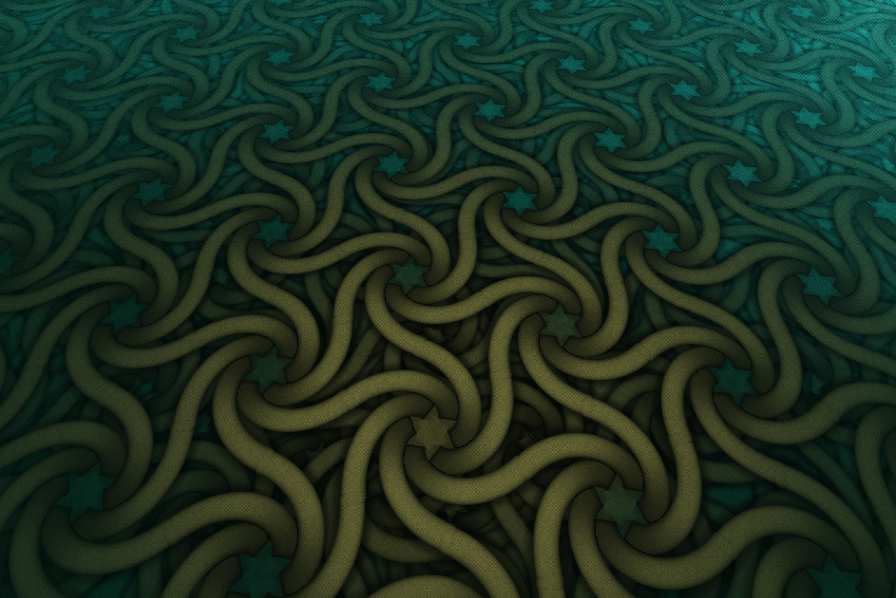
Reproduce this pattern procedurally as a WebGL 1 fragment shader.

```glsl
precision highp float;
uniform vec2 u_resolution;

#define TUBE_RADIUS 0.066
#define TWIST 1.75
#define HUB_RADIUS 0.165
#define SLOPE 0.55
#define LAYERS 3
#define FOCUS vec2(0.78, 0.28)
#define OLIVE vec3(0.37, 0.355, 0.18)
#define DEEP_TEAL vec3(0.022, 0.155, 0.115)
#define BRIGHT_TEAL vec3(0.045, 0.39, 0.36)

const float SECTOR = 1.0471976;

float hash(vec2 p) {
  return fract(sin(dot(p, vec2(12.99, 78.23))) * 43758.5);
}

mat2 rotate(float a) {
  return mat2(cos(a), sin(a), -sin(a), cos(a));
}

// Canvas position to hub lattice coordinates; z is the relative depth.
vec3 toPlane(vec2 q) {
  vec2 p = q - vec2(0.723, 0.277);
  vec2 tilt = vec2(0.14, 0.21);
  vec2 a = vec2(0.246, 0.205) - p * tilt.x;
  vec2 b = vec2(-0.047, 0.318) - p * tilt.y;
  float det = a.x * b.y - a.y * b.x;
  vec2 cell = vec2(p.x * b.y - p.y * b.x, a.x * p.y - a.y * p.x) / det;
  return vec3(cell.x + 0.5 * cell.y, 0.8660254 * cell.y, 1.0 + dot(cell, tilt));
}

// Spiral arms joining every hub to its six neighbours.
// Returns shade, coverage, contact shadow and hub disc.
vec4 weave(vec2 p, float blur) {
  vec2 cell = floor(vec2(p.x - p.y * 0.5773503, p.y * 1.1547005) + 0.5);
  float pitch = sqrt(1.0 + TWIST * TWIST);
  float top = -1.0, shade = 0.0, cover = 0.0, nearest = 1.0, hub = 1.0;
  for (int y = -1; y <= 1; y++) {
    for (int x = -1; x <= 1; x++) {
      vec2 id = cell + vec2(float(x), float(y));
      vec2 v = p - vec2(id.x + 0.5 * id.y, 0.8660254 * id.y);
      float r = max(length(v), 0.01);
      hub = min(hub, r);
      if (r > 0.8) continue;
      float phase = atan(v.y, v.x + 1e-6) + TWIST * log(0.5 / r);
      phase = mod(phase + 0.5 * SECTOR, SECTOR) - 0.5 * SECTOR;
      for (int k = -1; k <= 1; k++) {
        float turn = phase + float(k) * SECTOR;
        float along = r * exp(turn * TWIST / (pitch * pitch));
        float past = max(along - 0.5, 0.0) + max(HUB_RADIUS - along, 0.0);
        float d = length(vec2(turn * r / pitch, past * pitch));
        nearest = min(nearest, d);
        float t = d / TUBE_RADIUS;
        if (t >= 1.0) continue;
        float dome = sqrt(1.0 - t * t);
        float height = dome * TUBE_RADIUS + SLOPE * min(along, 0.5);
        cover = max(cover, 1.0 - smoothstep(TUBE_RADIUS - blur, TUBE_RADIUS, d));
        if (height > top) {
          top = height;
          float depth = mix(0.35, 1.0, smoothstep(0.14, 0.34, along));
          shade = smoothstep(0.05, 1.05, dome) * depth;
        }
      }
    }
  }
  float shadow = 1.0 - smoothstep(TUBE_RADIUS, TUBE_RADIUS * 2.0, nearest);
  float disc = 1.0 - smoothstep(HUB_RADIUS - 0.02, HUB_RADIUS + 0.01, hub);
  return vec4(shade, cover, shadow, disc);
}

void main() {
  vec2 q = gl_FragCoord.xy / u_resolution.y;
  q.x *= 1.5 * u_resolution.y / u_resolution.x;
  vec3 plane = toPlane(q);
  float blur = clamp(4.0 * plane.z / u_resolution.y, 0.003, 0.03);

  // Fog closes in around the lit patch and glows toward the upper right.
  float reach = length((q - FOCUS) * vec2(0.9, 1.08));
  float haze = smoothstep(0.2, 1.0, reach);
  float glow = smoothstep(0.5, 1.2, q.y + 0.2 * q.x);
  vec3 fog = mix(DEEP_TEAL, BRIGHT_TEAL, glow);
  fog += vec3(0.08, 0.30, 0.31) * exp(-4.0 * length(q - vec2(1.5, 1.0)));
  float light = mix(1.0, 0.5, smoothstep(0.1, 0.75, reach));

  // Floor first, then woven layers from deepest to nearest.
  vec3 ground = mix(OLIVE * 0.66 * light, fog * 0.85, smoothstep(0.08, 0.45, reach));
  vec3 color = ground;
  for (int i = 0; i < LAYERS; i++) {
    float depth = float(LAYERS - 1 - i);
    vec2 p = rotate(depth * 0.48) * plane.xy * (1.0 + 0.22 * depth);
    vec4 tube = weave(p + depth * vec2(0.37, 0.21), blur);
    float contact = mix(0.55, 0.22, haze);
    if (depth < 0.5) {
      color = mix(color, ground, 0.85 * tube.w);
      contact *= 1.0 - 0.5 * tube.w;
    }
    color *= 1.0 - contact * tube.z;
    vec3 lit = OLIVE * light * tube.x / (1.0 + 0.7 * depth);
    float veil = haze * 0.68 + depth * 0.22 * smoothstep(0.08, 0.5, reach);
    vec3 misty = fog * (0.62 + 0.38 * tube.x);
    color = mix(color, mix(lit, misty, clamp(veil, 0.0, 0.94)), tube.y);
  }

  // Fine woven grain over a faint green cast.
  vec2 grain = floor(q * 342.0);
  float knit = mod(grain.x + grain.y, 2.0) - 0.5;
  color *= 1.0 + 0.12 * knit + 0.14 * (hash(grain) - 0.5);
  color += vec3(0.004, 0.018, 0.012);
  gl_FragColor = vec4(color, 1.0);
}
```
